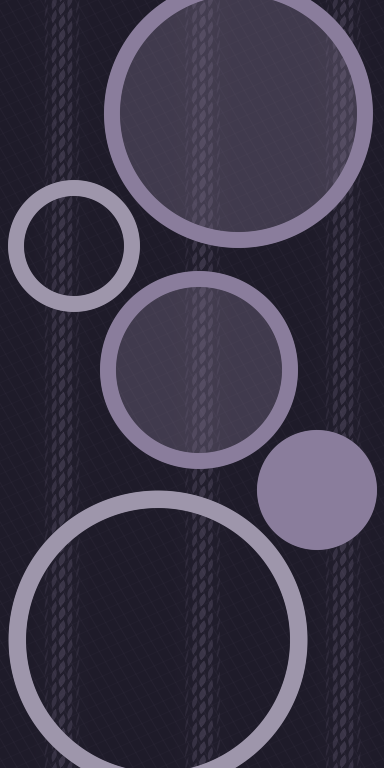
Reproduce this background procedurally as a Shadertoy shader.

```glsl
#define NIGHT vec3(0.118, 0.106, 0.161)
#define PLUM vec3(0.252, 0.228, 0.300)
#define VIOLET vec3(0.540, 0.490, 0.610)
#define ASH vec3(0.620, 0.590, 0.670)
#define COLUMN_START 0.1615
#define COLUMN_GAP 0.366
#define STRAND_GAP 0.0205
#define LEAF_HEIGHT 0.035
#define LEAF_ALPHA 0.24
#define THREAD_ALPHA 0.055
#define BAND 0.0208

const float PI = 3.14159265;

// Antialiased coverage of a signed distance
float cover(float dist) {
    float pixel = 1.0 / iResolution.x;
    return 1.0 - smoothstep(-0.6 * pixel, 0.6 * pixel, dist);
}

// Braided column: staggered leaning leaves, thinner away from the centre
float leaves(vec2 p) {
    float amount = 0.0;
    float nearest = floor(p.x / STRAND_GAP + 0.5);
    for (float k = -1.0; k <= 1.0; k++) {
        float strand = nearest + k;
        float v = fract(p.y / LEAF_HEIGHT + 0.42 * strand) - 0.5;
        float x = p.x - STRAND_GAP * (strand + 0.4 * v);
        float halfWidth = 0.0082 * exp(-0.30 * strand * strand);
        float fade = exp(-0.16 * strand * strand);
        float leaf = cover(abs(x) - halfWidth * cos(PI * v));
        amount = max(amount, leaf * fade * step(abs(strand), 2.5));
    }
    return amount;
}

// Fine parallel threads, spaced evenly along the given direction
float threads(vec2 p, vec2 dir, float gap) {
    float d = dot(p, normalize(dir));
    return cover(abs(mod(d, gap) - 0.5 * gap) - 0.0013);
}

// Outlined circle with an optional filling
vec3 ring(vec3 base, vec2 p, float radius, float band, vec3 tint) {
    return mix(base, tint, cover(abs(length(p) - radius) - band));
}

void mainImage(out vec4 fragColor, in vec2 fragCoord) {
    vec2 p = fragCoord / iResolution.x;
    vec2 big = p - vec2(0.621, 1.7044);
    vec2 middle = p - vec2(0.5182, 1.0365);

    // Ground and filled circles
    vec3 color = NIGHT;
    color = mix(color, PLUM, cover(length(big) - 0.3294));
    color = mix(color, PLUM, cover(length(middle) - 0.237));

    // Woven overlay
    float columnX = mod(p.x - COLUMN_START + 0.5 * COLUMN_GAP, COLUMN_GAP) - 0.5 * COLUMN_GAP;
    float weave = threads(p, vec2(1.7, 1.0), 0.026);
    weave += 0.6 * threads(p, vec2(-0.45, 1.0), 0.031);
    float glow = exp(-pow(columnX / 0.05, 2.0));
    color = mix(color, VIOLET, THREAD_ALPHA * weave + 0.03 * glow);
    color = mix(color, VIOLET, LEAF_ALPHA * leaves(vec2(columnX, p.y)));

    // Solid bands and disc
    color = ring(color, big, 0.3294, BAND, VIOLET);
    color = ring(color, middle, 0.237, BAND, VIOLET);
    color = ring(color, p - vec2(0.1927, 1.3594), 0.151, BAND, ASH);
    color = ring(color, p - vec2(0.4115, 0.3333), 0.3665, 0.0228, ASH);
    color = mix(color, VIOLET, cover(length(p - vec2(0.8255, 0.724)) - 0.1563));

    fragColor = vec4(color, 1.0);
}
```
